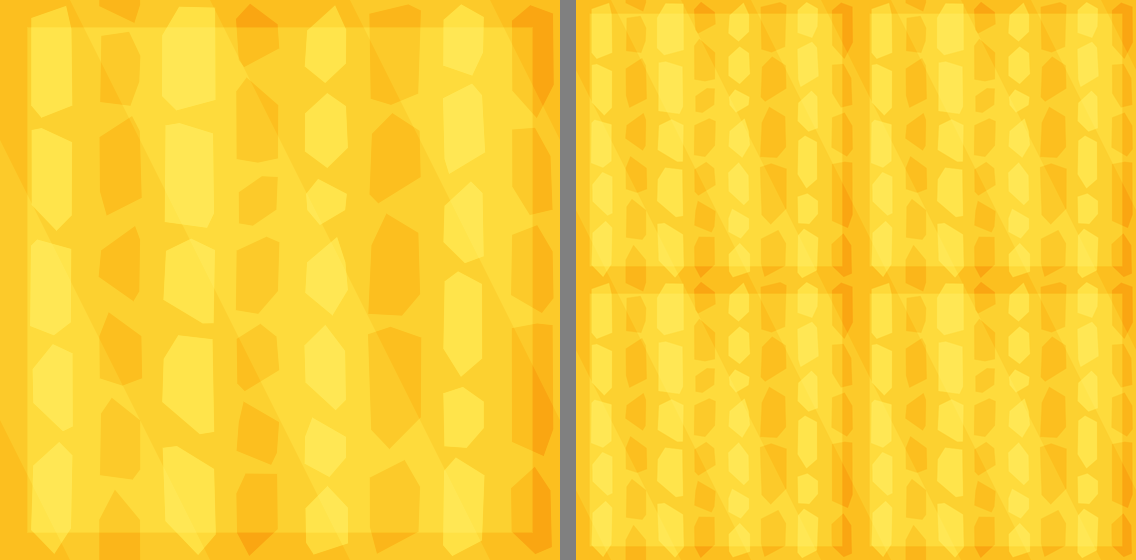
Left: one tile. Right: repeated 2 by 2.
Write a Shadertoy shader that draws this pattern.

```glsl
#define COLUMNS 8
#define COLUMN_START 0.2
#define STONE_HALF_WIDTH 0.30
#define WIDE_EXTRA 0.07
#define ROW_JITTER 0.36
#define ROW_GAP 0.008
#define CORNER_DROP 0.062
#define SIDE_TAPER 0.16
#define FRAME_WIDTH 0.049
#define FRAME_SHADE 1.0
#define BAND_SHADE 0.62
#define BAND_PERIOD 0.5

const int ROWS[COLUMNS] = int[COLUMNS](5, 6, 5, 7, 7, 5, 6, 5);

// Shades from deep orange to pale yellow
const vec3 RAMP[5] = vec3[5](
    vec3(0.98, 0.65, 0.07), vec3(0.99, 0.75, 0.12), vec3(0.99, 0.82, 0.19),
    vec3(1.00, 0.88, 0.26), vec3(1.00, 0.905, 0.33));

vec4 hash4(vec3 p) {
    vec4 q = fract(p.xyzx * vec4(0.1031, 0.1030, 0.0973, 0.1099));
    q += dot(q, q.wzxy + 33.33);
    return fract((q.xxyz + q.yzzw) * q.zywx);
}

float coverage(float dist) {
    float pixel = 1.0 / min(iResolution.x, iResolution.y);
    return 1.0 - smoothstep(-0.6 * pixel, 0.6 * pixel, dist);
}

vec3 shade(float level) {
    vec3 color = RAMP[0];
    for (int i = 1; i < 5; i++)
        color = mix(color, RAMP[i], clamp(level - float(i - 1), 0.0, 1.0));
    return color;
}

// Convex six-sided stone: a top and a bottom apex, two corners per side
float stone(vec2 p, vec2 halfSize, vec2 id) {
    vec4 drop = min(CORNER_DROP * hash4(vec3(id, 1.0)), 0.65 * halfSize.y);
    vec4 side = halfSize.x * (1.04 - SIDE_TAPER * hash4(vec3(id, 2.0)));
    vec2 apex = halfSize.x * mix(vec2(-0.7), vec2(0.7), hash4(vec3(id, 3.0)).xy);
    float h = halfSize.y;
    vec2 corner[6] = vec2[6](
        vec2(apex.x, -h), vec2(side.x, drop.x - h), vec2(side.y, h - drop.y),
        vec2(apex.y, h), vec2(-side.z, h - drop.z), vec2(-side.w, drop.w - h));
    float dist = -1.0;
    for (int i = 0; i < 6; i++) {
        vec2 edge = corner[(i + 1) % 6] - corner[i];
        vec2 outward = normalize(vec2(edge.y, -edge.x));
        dist = max(dist, dot(p - corner[i], outward));
    }
    return dist;
}

// Uneven boundary between rows, wrapping after the last row
float rowEdge(int row, int rows, int column) {
    int wrapped = (row + 2 * rows) % rows;
    float jitter = hash4(vec3(column, wrapped, 7.0)).x - 0.5;
    if (wrapped == 0) jitter = 0.0;
    return (float(row) + ROW_JITTER * jitter) / float(rows);
}

// Distance to the stones of the column at p; also gives the column index
float stoneColumns(vec2 p, out int column) {
    float x = p.x * float(COLUMNS);
    float cell = floor(x - COLUMN_START);
    column = (int(cell) + COLUMNS) % COLUMNS;
    int rows = ROWS[column];
    float center = cell + 0.74 - 0.02 * float(column);
    float halfWidth = STONE_HALF_WIDTH + (column % 3 == 2 ? WIDE_EXTRA : 0.0);
    float y = p.y - (column == 1 ? 0.05 : 0.0);
    int nearest = int(floor(y * float(rows)));
    float dist = 1.0;
    for (int row = nearest - 1; row <= nearest + 1; row++) {
        float top = rowEdge(row, rows, column);
        float bottom = rowEdge(row + 1, rows, column);
        vec2 id = vec2(column, (row + 2 * rows) % rows);
        float gap = ROW_GAP * (0.8 + 0.8 * hash4(vec3(id, 5.0)).x);
        vec2 halfSize = vec2(halfWidth / float(COLUMNS), 0.5 * (bottom - top) - gap);
        vec2 local = vec2((x - center) / float(COLUMNS), y - 0.5 * (top + bottom));
        dist = min(dist, stone(local, halfSize, id));
    }
    return dist;
}

void mainImage(out vec4 fragColor, in vec2 fragCoord) {
    // Wrapped coordinates, counted from the top
    vec2 uv = fract(fragCoord / iResolution.xy);
    vec2 p = vec2(uv.x, 1.0 - uv.y);

    // Broad diagonal bands of light
    float across = (p.x - 0.5 * p.y) / BAND_PERIOD;
    float band = (abs(fract(across) - 0.5) - 0.25) * BAND_PERIOD * 0.894;
    float level = 2.0 + BAND_SHADE * coverage(band);

    // Darker frame along the tile border
    vec2 border = min(uv, 1.0 - uv);
    level -= FRAME_SHADE * coverage(min(border.x, border.y) - FRAME_WIDTH);

    // Columns of stones, alternately lighter and darker
    int column;
    float dist = stoneColumns(p, column);
    float tone = column % 2 == 0 ? 1.5 : -1.0;
    level += tone * coverage(dist);

    fragColor = vec4(shade(level), 1.0);
}
```
